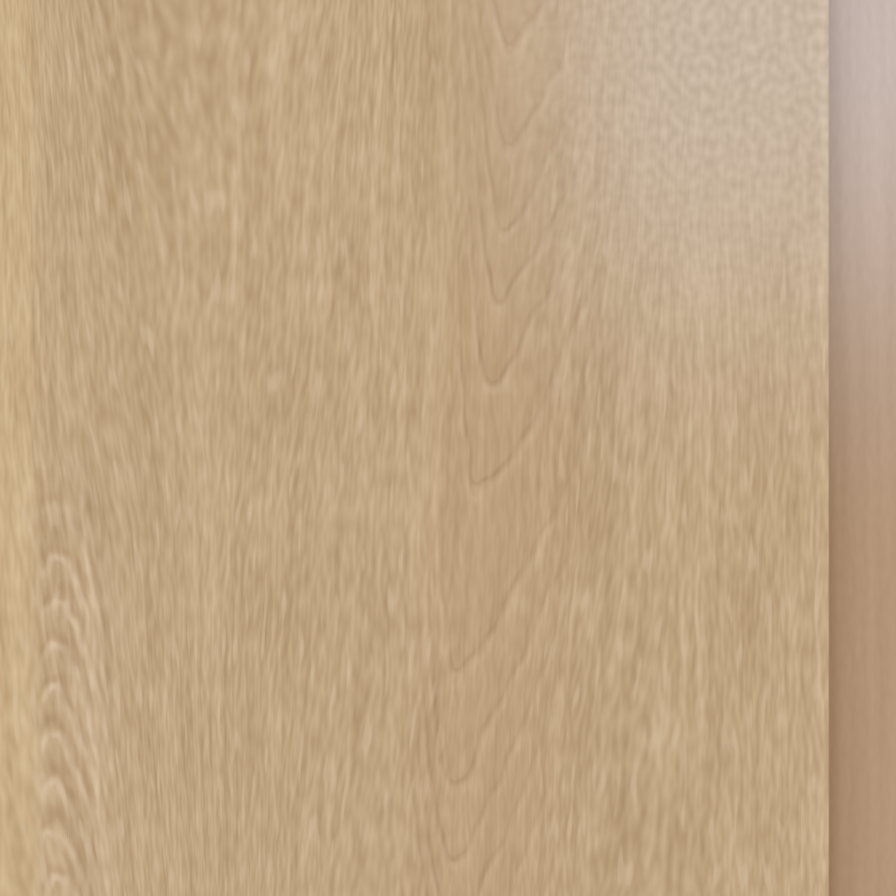
Reproduce this texture procedurally as a Shadertoy shader.

```glsl
const vec3 OAK = vec3(0.752, 0.645, 0.511);
const vec3 HEARTWOOD = vec3(0.733, 0.618, 0.482);
const vec3 SAPWOOD = vec3(0.795, 0.690, 0.530);
const vec3 LIMED = vec3(0.835, 0.745, 0.625);
const vec3 RING_BROWN = vec3(0.610, 0.485, 0.360);
const vec3 GLARE = vec3(0.795, 0.730, 0.665);
const vec3 EDGE_LOW = vec3(0.680, 0.560, 0.450);
const vec3 EDGE_HIGH = vec3(0.765, 0.700, 0.670);
const float SEAM_X = 0.925;

vec2 hashGradient(vec2 cell) {
    vec3 h = fract(cell.xyx * vec3(0.1031, 0.1030, 0.0973));
    h += dot(h, h.yzx + 33.33);
    float angle = 6.2832 * fract((h.x + h.y) * h.z);
    return vec2(cos(angle), sin(angle));
}

float gradientNoise(vec2 p) {
    vec2 i = floor(p), f = p - i;
    vec2 u = f * f * f * (f * (f * 6.0 - 15.0) + 10.0);
    vec2 e = vec2(0.0, 1.0);
    float a = dot(hashGradient(i), f);
    float b = dot(hashGradient(i + e.yx), f - e.yx);
    float c = dot(hashGradient(i + e.xy), f - e.xy);
    float d = dot(hashGradient(i + e.yy), f - e.yy);
    return mix(mix(a, b, u.x), mix(c, d, u.x), u.y);
}

float bump(float x, float center, float width) {
    float d = (x - center) / width;
    return exp(-d * d);
}

// Straightens the local lean of the fibres
vec2 grainSpace(vec2 p) {
    float lean = 0.08 * bump(p.x, 0.35, 0.10) + 0.10 * bump(p.x, 0.66, 0.10)
               - 0.13 * bump(p.x, 0.11, 0.10);
    float sway = 0.012 * gradientNoise(p * vec2(5.0, 3.0));
    return vec2(p.x - lean * (p.y - 0.5) + sway, p.y);
}

// Height of nested arches whose tips point down; slopes are (left, right)
float archHeight(vec2 p, float axis, vec2 slope, vec2 curve) {
    float d = p.x - axis;
    float s = smoothstep(-0.008, 0.008, d);
    float flank = mix(slope.x, slope.y, s) * sqrt(d * d + 0.00003);
    return p.y - flank - mix(curve.x, curve.y, s) * d * d;
}

// Thin contour lines of even width, whatever the slope of the phase
float contour(float phase, float width) {
    float steepness = max(fwidth(phase) * iResolution.y, 0.001);
    float distanceToLine = abs(fract(phase) - 0.5) / steepness;
    return 1.0 - smoothstep(0.0, width, distanceToLine);
}

// Long streaks, fibres and short pores
float fibreTone(vec2 q) {
    float streaks = gradientNoise(q * vec2(38.0, 1.4));
    float fibres = gradientNoise(q * vec2(115.0, 8.0) + 17.0);
    float pores = gradientNoise(q * vec2(215.0, 38.0) + 41.0);
    return 0.034 * streaks + 0.054 * fibres + 0.062 * pores;
}

vec3 rightArches(vec3 color, vec2 p) {
    float axis = 0.50 + 0.065 * smoothstep(0.1, 0.9, p.y);
    float wobble = 0.035 * gradientNoise(p * vec2(9.0, 6.0))
                 + 0.016 * gradientNoise(p * vec2(45.0, 24.0));
    float height = archHeight(p, axis, vec2(4.0, 1.0), vec2(55.0, 11.0)) + wobble;
    float phase = height / 0.115 + 0.45 * sin(height * 9.0);
    float reach = smoothstep(-0.065, -0.025, p.x - axis)
                * (1.0 - smoothstep(0.06, 0.17, p.x - axis));
    float broken = 0.65 + 0.7 * gradientNoise(p * vec2(55.0, 28.0));
    float tip = bump(p.x, axis, 0.045);
    color = mix(color, HEARTWOOD, 0.65 * reach);
    color += 0.014 * reach * (fract(phase + 0.5) - 0.5);
    color = mix(color, LIMED, 0.30 * reach * broken * contour(phase + 0.12, 0.006));
    return mix(color, RING_BROWN, (0.20 + 0.28 * tip) * reach * broken * contour(phase, 0.0042));
}

vec3 leftArches(vec3 color, vec2 p) {
    float wobble = 0.022 * gradientNoise(p * vec2(30.0, 14.0))
                 + 0.010 * gradientNoise(p * vec2(75.0, 40.0));
    float height = archHeight(vec2(p.x, -p.y), 0.062, vec2(0.9, 1.1), vec2(8.0, 30.0)) + wobble;
    float phase = height / 0.052;
    float reach = smoothstep(0.043, 0.050, p.x) * (1.0 - smoothstep(0.09, 0.145, p.x))
                * (1.0 - smoothstep(0.34, 0.52, p.y));
    float broken = 0.75 + 0.7 * gradientNoise(p * vec2(70.0, 45.0));
    color = mix(color, RING_BROWN, 0.22 * reach * contour(phase + 0.25, 0.008));
    return mix(color, LIMED, 0.75 * reach * broken * contour(phase, 0.006));
}

vec3 board(vec2 p) {
    vec2 q = grainSpace(p);
    float calm = bump(p.x, 0.55, 0.07);
    vec3 color = OAK + 0.025 * gradientNoise(p * vec2(5.0, 2.0) + 7.0);
    color = mix(color, SAPWOOD, 0.75 * (1.0 - smoothstep(0.015, 0.065, p.x)));
    color = rightArches(color, p);
    color = leftArches(color, p);
    color += fibreTone(q) * vec3(1.0, 1.06, 1.10) * (1.0 - 0.45 * calm);

    // Limed flecks along the fibres
    float fleck = smoothstep(0.20, 0.48, gradientNoise(q * vec2(135.0, 20.0) + 73.0));
    color = mix(color, LIMED, 0.42 * fleck * (1.0 - 0.6 * calm));

    // Soft window glare on the embossed upper right
    float glare = smoothstep(0.50, 0.82, p.x + 0.04 * p.y) * smoothstep(0.42, 0.95, p.y);
    float emboss = gradientNoise(p * vec2(110.0, 85.0) + 5.0);
    color = mix(color, GLARE, 0.80 * glare) + 0.060 * glare * emboss;
    return color + 0.025 * bump(p.x, SEAM_X - 0.006, 0.006);
}

vec3 edgePanel(vec2 p) {
    float across = (p.x - SEAM_X) / (1.0 - SEAM_X);
    vec3 color = mix(EDGE_LOW, EDGE_HIGH, smoothstep(0.35, 1.0, p.y));
    color += 0.022 * smoothstep(0.1, 0.8, across) - 0.095 * exp(-across * 6.0);
    return color + 0.025 * gradientNoise(p * vec2(90.0, 3.0))
                 + 0.014 * gradientNoise(p * vec2(180.0, 60.0));
}

void mainImage(out vec4 fragColor, in vec2 fragCoord) {
    vec2 p = fragCoord / iResolution.xy;
    float seam = smoothstep(SEAM_X - 0.0015, SEAM_X + 0.0015, p.x);
    fragColor = vec4(mix(board(p), edgePanel(p), seam), 1.0);
}
```
